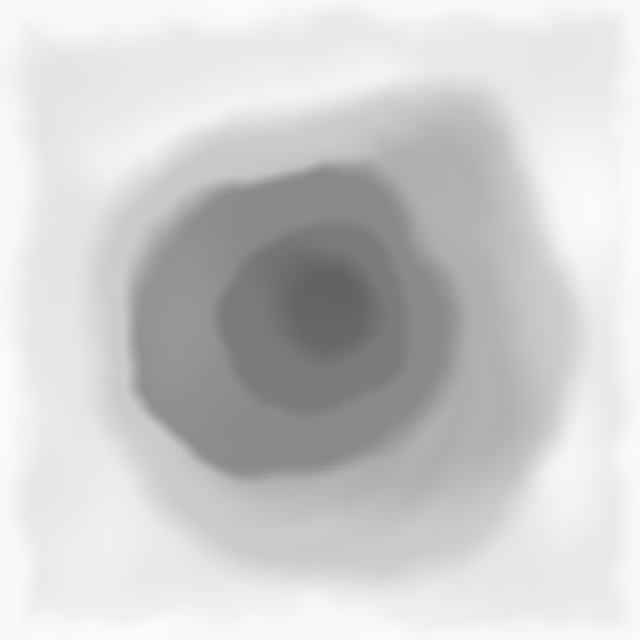
Write a three.js fragment shader that draws this texture map.

```glsl
// Soft grey height map: nested, uneven brushed discs on a pale ground.
// Each disc is a closed curve of twelve radii, blurred by its own softness,
// with gradient noise bending the edges and adding faint brush streaks.
varying vec2 vUv;

const float PI = 3.14159265;

// Tones
const float PAPER = 0.908;
const float WHITE = 0.975;
const float OUTER_TONE = 0.795;
const float MIDDLE_TONE = 0.69;
const float DARK_TONE = 0.54;
const float INNER_TONE = 0.485;
const float CORE_TONE = 0.385;

// Disc centres
const vec2 OUTER_CENTRE = vec2(0.521, 0.479);
const vec2 MIDDLE_CENTRE = vec2(0.547, 0.492);
const vec2 DARK_CENTRE = vec2(0.456, 0.492);
const vec2 INNER_CENTRE = vec2(0.488, 0.499);
const vec2 CORE_CENTRE = vec2(0.511, 0.517);

// Brush character
const float WARP = 0.014;
const float STREAK = 0.018;
const float CLOUD = 0.045;

vec2 hashGradient(vec2 cell) {
  float h = fract(sin(dot(cell, vec2(127.1, 311.7))) * 43758.5);
  return vec2(cos(h * 2.0 * PI), sin(h * 2.0 * PI));
}

float gradientNoise(vec2 p) {
  vec2 i = floor(p);
  vec2 f = p - i;
  vec2 u = f * f * f * (f * (f * 6.0 - 15.0) + 10.0);
  float a = dot(hashGradient(i), f);
  float b = dot(hashGradient(i + vec2(1.0, 0.0)), f - vec2(1.0, 0.0));
  float c = dot(hashGradient(i + vec2(0.0, 1.0)), f - vec2(0.0, 1.0));
  float d = dot(hashGradient(i + 1.0), f - 1.0);
  return mix(mix(a, b, u.x), mix(c, d, u.x), u.y);
}

float fbm(vec2 p) {
  float sum = 0.0;
  float gain = 1.0;
  for (int i = 0; i < 3; i++) {
    sum += gain * gradientNoise(p);
    p = p * 2.03 + 7.3;
    gain *= 0.5;
  }
  return sum;
}

// Catmull-Rom weights of four neighbouring knots on a ring of twelve
vec4 knotWeights(float t, float first) {
  vec4 knot = first + vec4(0.0, 1.0, 2.0, 3.0);
  vec4 d = abs(mod(t - knot + 6.0, 12.0) - 6.0);
  vec4 near = (1.5 * d - 2.5) * d * d + 1.0;
  vec4 far = ((2.5 - 0.5 * d) * d - 4.0) * d + 2.0;
  return mix(near, far, step(1.0, d)) * step(d, vec4(2.0));
}

// Radial distance to a closed curve; radii run anticlockwise from the right
float blob(vec2 q, vec4 r0, vec4 r1, vec4 r2) {
  float t = atan(q.y, q.x) * 6.0 / PI;
  return length(q) - dot(r0, knotWeights(t, 0.0))
    - dot(r1, knotWeights(t, 4.0)) - dot(r2, knotWeights(t, 8.0));
}

float glow(vec2 p, vec2 centre, vec2 size) {
  vec2 q = (p - centre) / size;
  return exp(-dot(q, q));
}

float cover(float d, float softness) {
  return 1.0 - smoothstep(-softness, softness, d);
}

float segmentDistance(vec2 p, vec2 a, vec2 b) {
  vec2 ab = b - a;
  return length(p - a - ab * clamp(dot(p - a, ab) / dot(ab, ab), 0.0, 1.0));
}

void main() {
  vec2 p = vUv + WARP * vec2(fbm(vUv * 7.0), fbm(vUv * 7.0 + 31.0));

  // Pale ground with white margins and washes
  float margin = min(min(p.x, 1.0 - p.x), min(p.y, 1.0 - p.y));
  margin += 0.045 * fbm(vUv * 5.0 + 12.0);
  float wash = 1.0 - smoothstep(0.005, 0.075, margin);
  float sweep = segmentDistance(p, vec2(0.17, 0.75), vec2(0.6, 0.885));
  wash = max(wash, 0.7 * exp(-sweep * sweep / 0.0028));
  wash = max(wash, 0.9 * glow(p, vec2(0.93, 0.69), vec2(0.09, 0.13)));
  wash = max(wash, 0.7 * glow(p, vec2(0.89, 0.31), vec2(0.05, 0.14)));
  wash = max(wash, 0.55 * glow(p, vec2(0.16, 0.17), vec2(0.07, 0.12)));
  wash = max(wash, 0.6 * glow(p, vec2(0.45, 0.03), vec2(0.4, 0.05)));
  float shade = mix(PAPER, WHITE, wash) + CLOUD * 0.5 * fbm(vUv * 4.0 + 3.0);

  // Broad light disc and the grey crescent on its right
  float outer = blob(p - OUTER_CENTRE, vec4(0.384, 0.371, 0.436, 0.352),
    vec4(0.362, 0.397, 0.375, 0.371), vec4(0.391, 0.388, 0.401, 0.378));
  shade = mix(shade, OUTER_TONE, cover(outer, 0.037));
  float middle = blob(p - MIDDLE_CENTRE, vec4(0.26, 0.28, 0.365, 0.254),
    vec4(0.247, 0.26, 0.29, 0.306), vec4(0.299, 0.286, 0.306, 0.326));
  shade = mix(shade, MIDDLE_TONE, cover(middle, 0.06));

  // Curved brush streaks
  vec2 arm = p - DARK_CENTRE;
  float reach = length(arm);
  float streak = gradientNoise(1.6 * arm / max(reach, 0.001) + reach * 15.0);
  shade += STREAK * streak * cover(outer, 0.05);

  // Dark disc, crisp on top and lower left
  float dark = blob(arm, vec4(0.26, 0.247, 0.271, 0.233),
    vec4(0.243, 0.254, 0.251, 0.258), vec4(0.247, 0.234, 0.234, 0.25));
  float blur = 0.016 + 0.014 * smoothstep(0.0, 0.2, arm.x)
    + 0.025 * glow(p, vec2(0.26, 0.64), vec2(0.1));
  float darkTone = DARK_TONE + 0.05 * glow(p, vec2(0.28, 0.5), vec2(0.09, 0.16));
  shade = mix(shade, darkTone + 0.4 * STREAK * streak, cover(dark, blur));

  // Inner disc and shadowed core
  float inner = blob(p - INNER_CENTRE, vec4(0.147, 0.161, 0.164, 0.141),
    vec4(0.137, 0.141, 0.147, 0.15), vec4(0.153, 0.15, 0.143, 0.156));
  shade = mix(shade, INNER_TONE, cover(inner, 0.014));
  shade -= 0.045 * glow(p, vec2(0.45, 0.58), vec2(0.055, 0.04));
  float coreTone = CORE_TONE + 0.3 * max(CORE_CENTRE.y + 0.03 - p.y, 0.0);
  float coreBlur = 0.028 + 0.014 * smoothstep(0.0, 0.08, CORE_CENTRE.x - p.x);
  shade = mix(shade, coreTone, cover(length(p - CORE_CENTRE) - 0.074, coreBlur));

  gl_FragColor = vec4(vec3(clamp(shade, 0.0, 1.0)), 1.0);
}
```
